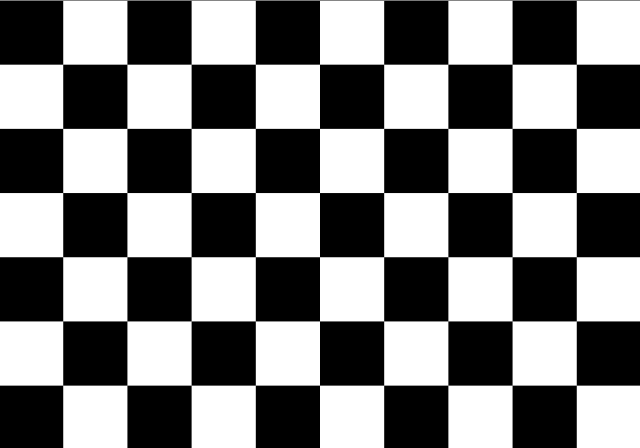
This pattern is drawn by a Shadertoy shader. Its source:

```glsl
// Black and white checkerboard, about ten squares across and seven down.
// Each axis is a signed square wave with pixel-wide edges; the product
// of the two waves gives the colour of each square.

// Signed distance to the nearest whole number, positive on even cells.
vec2 signedEdgeDistance(vec2 cell) {
    return 0.5 - abs(mod(cell + 0.5, 2.0) - 1.0);
}

void mainImage(out vec4 fragColor, in vec2 fragCoord) {
    // Square side as a fraction of the canvas width
    float side = 0.1003;

    // Column edge at mid width; middle row centred just below mid height
    vec2 position = (fragCoord - 0.5 * iResolution.xy) / iResolution.x;
    vec2 cell = (position + vec2(0.0, 0.0018)) / side + vec2(0.0, 0.5);

    // Edges blend over one pixel
    float pixelsPerCell = side * iResolution.x;
    vec2 wave = clamp(2.0 * pixelsPerCell * signedEdgeDistance(cell), -1.0, 1.0);

    // Equal signs make black, opposite signs make white
    float brightness = 0.5 - 0.5 * wave.x * wave.y;
    fragColor = vec4(vec3(brightness), 1.0);
}
```
